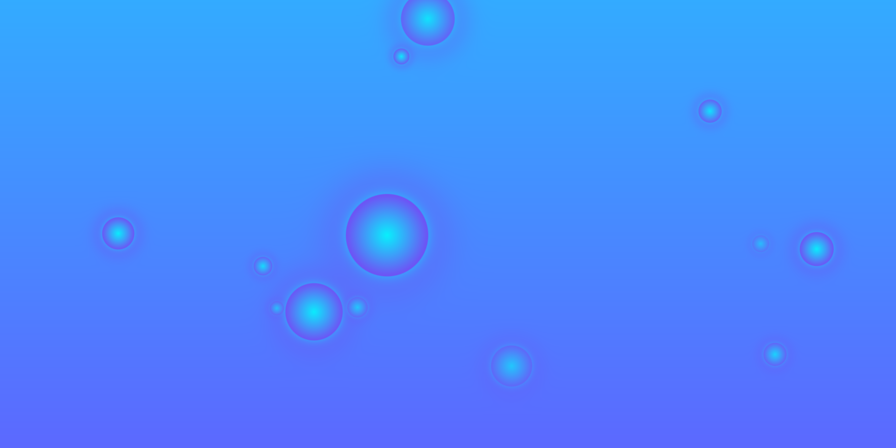
Write a Shadertoy shader that draws this background.

```glsl
// Glowing cyan and violet bubbles drifting over a blue gradient.

const int COUNT = 13;

// Bubble layout in canvas heights: centre x, centre y, radius
const vec3 BUBBLES[COUNT] = vec3[COUNT](
    vec3(0.955, 0.958, 0.060), vec3(0.896, 0.874, 0.018),
    vec3(1.585, 0.752, 0.026), vec3(0.264, 0.479, 0.036),
    vec3(0.864, 0.475, 0.092), vec3(0.587, 0.406, 0.021),
    vec3(0.618, 0.312, 0.016), vec3(0.701, 0.304, 0.064),
    vec3(0.798, 0.314, 0.023), vec3(1.142, 0.183, 0.046),
    vec3(1.730, 0.209, 0.026), vec3(1.698, 0.456, 0.019),
    vec3(1.823, 0.444, 0.038));

const float OPACITY[COUNT] = float[COUNT](
    0.80, 0.85, 0.80, 0.95, 1.0, 0.75, 0.55, 0.95, 0.60, 0.60, 0.70, 0.45, 0.95);

const vec3 CYAN = vec3(0.03, 0.94, 0.99);
const vec3 VIOLET = vec3(0.44, 0.31, 0.96);

// Wide violet aura with a thin bright ring hugging the edge
vec3 addGlow(vec3 color, float ratio, float opacity) {
    float away = max(ratio - 1.0, 0.0);
    float aura = 0.36 * exp(-away * away / 0.45);
    float ring = 0.36 * exp(-away * 8.0);
    color = mix(color, VIOLET, aura * opacity);
    return mix(color, CYAN, ring * opacity);
}

// Radial fill from a cyan core to a violet edge
vec3 addDisc(vec3 color, float dist, float radius, float opacity) {
    float pixel = 1.0 / iResolution.y;
    float coverage = 1.0 - smoothstep(-pixel, pixel, dist - radius);
    vec3 fill = mix(CYAN, VIOLET, clamp(dist / radius, 0.0, 1.0));
    return mix(color, fill, coverage * opacity);
}

void mainImage(out vec4 fragColor, in vec2 fragCoord) {
    vec2 p = fragCoord / iResolution.y;

    // Background gradient
    vec3 color = mix(vec3(0.36, 0.41, 1.0), vec3(0.20, 0.67, 1.0), p.y);

    // Glows lie below every disc
    for (int i = 0; i < COUNT; i++) {
        float dist = length(p - BUBBLES[i].xy);
        color = addGlow(color, dist / BUBBLES[i].z, OPACITY[i]);
    }
    for (int i = 0; i < COUNT; i++) {
        float dist = length(p - BUBBLES[i].xy);
        color = addDisc(color, dist, BUBBLES[i].z, OPACITY[i]);
    }

    fragColor = vec4(color, 1.0);
}
```
